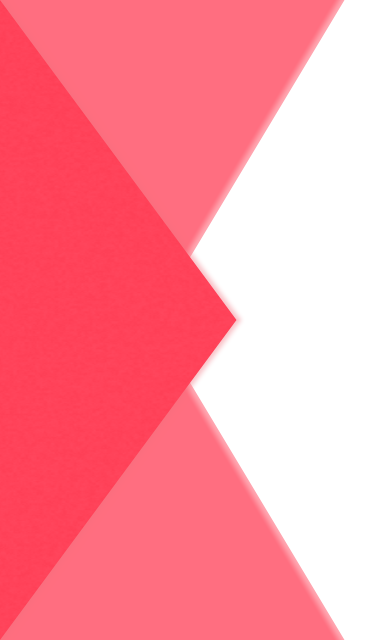
Write a WebGL 1 fragment shader that draws this background.

```glsl
precision highp float;

uniform vec2 u_resolution;

#define ASPECT 0.6133
#define APEX_X 0.370
#define PINK_X 0.2385
#define PINK_SLOPE 0.601
#define RIM_WIDTH 0.015
#define SHADOW_WIDTH 0.017
#define SHADOW_STRENGTH 0.38
#define GRAIN_SCALE vec2(170.0, 250.0)
#define GRAIN_STRENGTH 0.035

const vec3 WHITE = vec3(1.0);
const vec3 PINK = vec3(1.0, 0.43, 0.50);
const vec3 RIM = vec3(1.0, 0.65, 0.69);
const vec3 RED = vec3(1.0, 0.26, 0.35);
const vec3 SHADOW = vec3(0.94, 0.43, 0.48);

float hash(vec2 p) {
  p = fract(p * vec2(0.1031, 0.1137));
  p += dot(p, p.yx + 33.33);
  return fract((p.x + p.y) * p.x * 17.0);
}

float noise(vec2 p) {
  vec2 cell = floor(p);
  vec2 f = fract(p);
  f = f * f * (3.0 - 2.0 * f);
  float low = mix(hash(cell), hash(cell + vec2(1.0, 0.0)), f.x);
  float high = mix(hash(cell + vec2(0.0, 1.0)), hash(cell + 1.0), f.x);
  return mix(low, high, f.y);
}

float segmentDistance(vec2 p, vec2 a, vec2 b) {
  vec2 edge = b - a;
  float t = clamp(dot(p - a, edge) / dot(edge, edge), 0.0, 1.0);
  return length(p - a - edge * t);
}

// Coverage of the side where the signed distance is negative
float fill(float d, float pixel) {
  return 1.0 - smoothstep(-0.6 * pixel, 0.6 * pixel, d);
}

void main() {
  vec2 p = gl_FragCoord.xy / u_resolution * vec2(ASPECT, 1.0);
  float pixel = max(ASPECT / u_resolution.x, 1.0 / u_resolution.y);

  // Fold the canvas about its horizontal middle line
  vec2 q = vec2(p.x, abs(p.y - 0.5));
  vec2 apex = vec2(APEX_X, 0.0);
  vec2 corner = vec2(0.0, 0.5);

  // Pink wedges with a pale inner rim
  float pinkDist = dot(q - vec2(PINK_X, 0.0), normalize(vec2(1.0, -PINK_SLOPE)));
  vec3 pink = mix(PINK, RIM, smoothstep(-RIM_WIDTH, 0.0, pinkDist));
  float pinkMask = fill(pinkDist, pixel);
  vec3 color = mix(WHITE, pink, pinkMask);

  // Soft shadow around the red triangle, fainter over the pink
  float falloff = 1.0 - smoothstep(0.0, SHADOW_WIDTH, segmentDistance(q, apex, corner));
  color = mix(color, SHADOW, SHADOW_STRENGTH * falloff * falloff * mix(1.0, 0.7, pinkMask));

  // Red triangle with a fine paper grain
  float redDist = dot(q - apex, normalize(vec2(corner.y, apex.x)));
  float grain = 0.6 * noise(p * GRAIN_SCALE) + 0.4 * noise(p * GRAIN_SCALE * 2.1) - 0.5;
  vec3 red = RED + GRAIN_STRENGTH * grain * vec3(0.3, 1.0, 1.0);
  color = mix(color, red, fill(redDist, pixel));

  gl_FragColor = vec4(color, 1.0);
}
```
